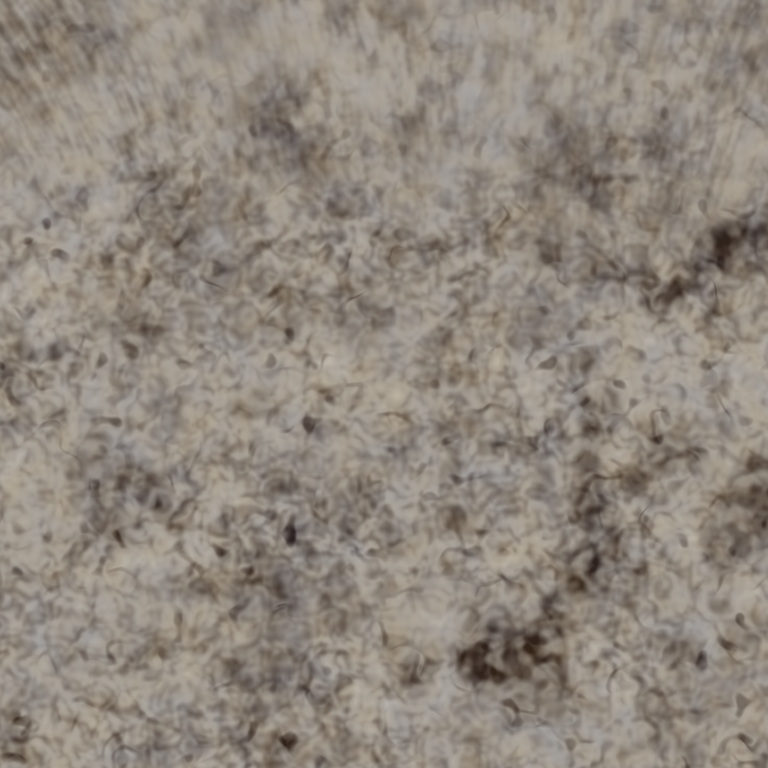
This texture is drawn by a Shadertoy shader. Its source:

```glsl
// Weathered beige stone: fine mottled grain, dark specks, broken cracks and stains.

const vec3 DARK_STONE  = vec3(0.26, 0.21, 0.18);
const vec3 LIGHT_STONE = vec3(0.64, 0.61, 0.57);
const vec3 WARM_SHIFT  = vec3(0.015, 0.002, -0.024);
const int STAIN_COUNT = 24;

vec2 hash2(vec2 p) {
    vec3 q = fract(p.xyx * vec3(0.1031, 0.1030, 0.0973));
    q += dot(q, q.yzx + 33.33);
    return fract((q.xx + q.yz) * q.zy);
}

vec2 gradientAt(vec2 cell) {
    float angle = 6.2832 * hash2(cell + 200.0).x;
    return vec2(cos(angle), sin(angle));
}

// Gradient noise, roughly -1 to 1
float noise(vec2 p) {
    vec2 i = floor(p), f = p - i;
    vec2 w = f * f * f * (f * (f * 6.0 - 15.0) + 10.0);
    vec2 e = vec2(0.0, 1.0);
    float a = dot(gradientAt(i), f);
    float b = dot(gradientAt(i + e.yx), f - e.yx);
    float c = dot(gradientAt(i + e.xy), f - e.xy);
    float d = dot(gradientAt(i + e.yy), f - e.yy);
    return 1.4 * mix(mix(a, b, w.x), mix(c, d, w.x), w.y);
}

float segmentDistance(vec2 p, vec2 a, vec2 b) {
    vec2 ap = p - a, ab = b - a;
    return length(ap - ab * clamp(dot(ap, ab) / dot(ab, ab), 0.0, 1.0));
}

// 1 in the core of a shape, fading to 0 at the given reach
float softMask(float dist, float reach) {
    return 1.0 - smoothstep(reach * 0.25, reach, dist);
}

// Isotropic grain below, slanted fanning streaks above
float grain(vec2 p, float streakiness) {
    vec2 bent = p + 0.006 * vec2(noise(p * 31.0), noise(p * 31.0 + 25.0));
    float speckled = 0.12 * noise(bent * 46.0) + 0.12 * noise(bent * 92.0 + 7.0);
    vec2 fan = vec2(p.x + (p.y - 1.0) * mix(0.65, -0.4, p.x), p.y);
    float streaked = 0.12 * noise(fan * vec2(62.0, 24.0))
                   + 0.10 * noise(fan * vec2(100.0, 45.0) + 3.0);
    return mix(speckled, streaked, 0.65 * streakiness);
}

// Broad blotches over several sizes
float blotches(vec2 p) {
    return 0.06 * noise(p * 3.5 + 8.0) + 0.08 * noise(p * 7.0 + 31.0)
         + 0.08 * noise(p * 13.0 + 44.0) + 0.08 * noise(p * 24.0 + 13.0);
}

// Short soft lines: zero crossings of noise, kept only in places
float cracks(vec2 p, float scale) {
    vec2 bend = vec2(noise(p * 34.0), noise(p * 34.0 + 40.0));
    float line = 1.0 - smoothstep(0.03, 0.20, abs(noise(p * scale + 0.3 * bend)));
    return line * smoothstep(0.05, 0.5, noise(p * 23.0 + scale));
}

float specks(vec2 p) {
    float dots = smoothstep(0.28, 0.65, noise(p * 41.0 + 19.0));
    return dots * smoothstep(-0.1, 0.45, noise(p * 9.0 + 5.0));
}

// Scattered small stains with hashed place and size
float scatteredStains(vec2 p) {
    float stain = 0.0;
    for (int k = 0; k < STAIN_COUNT; k++) {
        vec2 seed = vec2(float(k) * 7.0 + 3.0, 11.0);
        vec2 centre = hash2(seed) * vec2(1.0, 0.78) + vec2(0.0, 0.12);
        vec2 shape = hash2(seed + 50.0);
        float mask = softMask(length(p - centre), mix(0.02, 0.055, shape.x));
        stain = max(stain, mask * mix(0.45, 1.0, shape.y));
    }
    return stain;
}

// Larger dark marks: a slanted ledge, a winding fissure and crusty patches
float largeMarks(vec2 p) {
    float ledge = softMask(segmentDistance(p, vec2(0.85, 0.60), vec2(0.93, 0.665)), 0.026);
    ledge = max(ledge, softMask(segmentDistance(p, vec2(0.93, 0.665), vec2(1.04, 0.70)), 0.044));
    vec2 bendHigh = vec2(0.765, 0.39), bendLow = vec2(0.785, 0.29);
    float fissure = segmentDistance(p, vec2(0.78, 0.48), bendHigh);
    fissure = min(fissure, segmentDistance(p, bendHigh, bendLow));
    fissure = min(fissure, segmentDistance(p, bendLow, vec2(0.70, 0.18)));
    float crust = softMask(segmentDistance(p, vec2(0.635, 0.155), vec2(0.69, 0.12)), 0.065);
    float side = softMask(segmentDistance(p, vec2(0.96, 0.30), vec2(1.0, 0.37)), 0.06);
    float spot = softMask(length(p - vec2(0.833, 0.37)), 0.042);
    float marks = max(0.9 * ledge, 0.85 * softMask(fissure, 0.032));
    return max(marks, max(1.1 * crust, max(0.85 * side, 0.9 * spot)));
}

void mainImage(out vec4 fragColor, in vec2 fragCoord) {
    vec2 uv = fragCoord / iResolution.xy;
    vec2 warped = uv + 0.018 * vec2(noise(uv * 20.0), noise(uv * 20.0 + 60.0));
    float streakiness = smoothstep(0.62, 0.90, uv.y + 0.12 * noise(uv * 5.0));
    float roughness = 1.0 - 0.6 * streakiness;

    // Base tone, with grain that is stronger in some places
    float grainStrength = 0.88 + 0.5 * noise(uv * 8.0 + 150.0);
    float tone = 0.598 + grainStrength * grain(uv, streakiness) + blotches(uv);
    tone += 0.06 * softMask(length(uv - vec2(0.84, 0.53)), 0.11);

    // Highlights are compressed before the dark details go on
    tone = mix(tone, 0.63, 0.55 * smoothstep(0.58, 0.72, tone));

    // Dark details
    float lines = max(cracks(uv, 12.0), 0.8 * cracks(uv + 3.0, 20.0));
    tone -= roughness * (0.13 * lines + 0.20 * specks(uv));
    float crumble = mix(0.35, 1.0, smoothstep(-0.35, 0.35, noise(uv * 44.0 + 71.0)));
    tone -= crumble * (0.20 * scatteredStains(warped) + 0.29 * largeMarks(warped));

    // Tone becomes colour, with a slight drift between warm and cool
    tone = clamp(tone, 0.19, 0.74);
    float level = (tone - DARK_STONE.r) / (LIGHT_STONE.r - DARK_STONE.r);
    vec3 colour = mix(DARK_STONE, LIGHT_STONE, level);
    float warmth = noise(uv * 30.0 + 90.0) + 0.8 * noise(uv * 9.0 + 120.0);
    fragColor = vec4(colour + WARM_SHIFT * warmth, 1.0);
}
```
